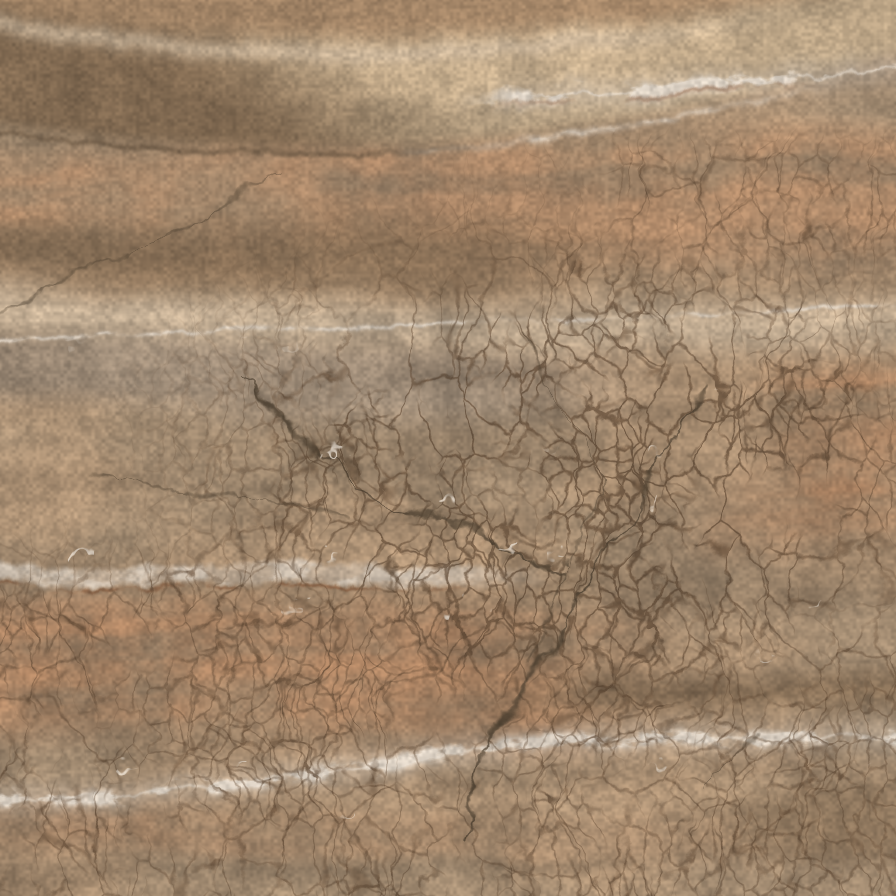
Reproduce this texture procedurally as a WebGL 2 fragment shader.

```glsl
#version 300 es
precision highp float;
uniform vec2 u_resolution;
out vec4 fragColor;

float hash(vec2 p) {
  return fract(sin(dot(p, vec2(127.1, 311.7))) * 43758.5453);
}

float noise(vec2 p) {
  vec2 i = floor(p), f = fract(p);
  f = f * f * (3. - 2. * f);
  return mix(mix(hash(i), hash(i + vec2(1, 0)), f.x),
             mix(hash(i + vec2(0, 1)), hash(i + vec2(1, 1)), f.x), f.y);
}

float fbm(vec2 p) {
  float sum = 0., amp = .5;
  for (int i = 0; i < 5; i++) {
    sum += amp * noise(p);
    p = mat2(1.6, 1.2, -1.2, 1.6) * p + 7.3;
    amp *= .5;
  }
  return sum;
}

float rise(float lo, float hi, float v) { return smoothstep(lo, hi, v); }
float fall(float lo, float hi, float v) { return 1. - smoothstep(lo, hi, v); }
float band(float v, float lo, float hi, float soft) {
  return rise(lo - soft, lo + soft, v) * fall(hi - soft, hi + soft, v);
}
float line(float d, float width) { return exp(-d * d / (width * width)); }

float segmentDist(vec2 p, vec2 a, vec2 b) {
  vec2 ab = b - a;
  return length(p - a - ab * clamp(dot(p - a, ab) / dot(ab, ab), 0., 1.));
}

// Gap between the two nearest cell centres: zero on cell borders
float cellGap(vec2 p) {
  float near = 9., next = 9.;
  for (int k = 0; k < 9; k++) {
    vec2 c = floor(p) + vec2(k % 3 - 1, k / 3 - 1);
    float d = length(c + vec2(hash(c), hash(c + 41.)) - p);
    next = min(next, max(near, d));
    near = min(near, d);
  }
  return next - near;
}

void main() {
  vec2 uv = gl_FragCoord.xy / u_resolution;
  float x = uv.x, y = uv.y;
  float t = y + .08 * (fbm(vec2(x * 2.5, y * 6.)) - .48);
  float cloud = fbm(vec2(x * 4., y * 8.) + 9.);
  float streak = fbm(vec2(x * 2., (t - .04 * x) * 42.));
  float mottle = fbm(uv * 24.);
  float jag = .012 * (fbm(uv * vec2(14, 9)) - .48) + .009 * (fbm(uv * vec2(60, 40)) - .48);

  // Sediment bands, bottom to top
  vec3 dark = vec3(.5, .41, .315), pale = vec3(.77, .69, .59);
  vec3 rust = vec3(.66, .5, .375), white = vec3(.88, .84, .79);
  vec3 col = mix(vec3(.69, .58, .465), vec3(.6, .515, .42), rise(.35, .62, cloud));
  float redden = band(t, .18, .33, .035) * fall(.55, .8, x)
    + band(t, .4, .61, .04) * rise(.74, .9, x + .25 * (cloud - .5))
    + .75 * band(t, .71, .84, .03) + .7 * band(t, .03, .09, .02) * (1. - x);
  col = mix(col, rust, min(1., redden * rise(.25, .65, (streak + cloud + mottle) / 3.)));
  col = mix(col, vec3(.6, .535, .465), .8 * band(t, .545, .63, .025) * fall(.5, .8, x));
  col = mix(col, dark, .8 * band(t, .22, .25, .02) * rise(.5, .75, x));
  col = mix(col, dark, .6 * band(t, .04, .12, .02) * rise(.65, .95, x) * rise(.3, .6, cloud));
  col = mix(col, dark, .75 * band(t, .69, .75, .025) * fall(.45, .8, x));
  col = mix(col, pale, .85 * band(t, .625, .675, .022));

  // Swept beds near the top
  float sweep = y - .828 - .23 * (x - .33) * (x - .33);
  float crest = y - .94 - .2 * (x - .4) * (x - .4) + jag;
  vec3 swept = mix(dark, vec3(.73, .64, .52), rise(.24, .52, x + 1.2 * (y - .88) + .15 * (cloud - .5)));
  swept = mix(swept, vec3(.65, .53, .41), rise(0., .035, crest));
  col = mix(col, swept, rise(-.005, .022, sweep));
  col = mix(col, pale, .75 * line(crest, .011) * fall(.6, .95, x));
  col = mix(col, dark * .85, .65 * line(sweep + jag, .004) * fall(.4, .6, x));
  col *= 1. + .25 * (streak - .48) + .2 * (cloud - .48) + .24 * (mottle - .48);

  // Pale mineral veins, flaked along their length
  float flake = rise(.36, .6, fbm(uv * vec2(28, 50) + 3.));
  float upper = y - .886 - .035 * rise(.5, 1., x) + jag * 1.5;
  float lower = y - .107 - .07 * rise(0., .75, x) + jag;
  float middle = y - .357 + jag * 1.5;
  float vein = line(upper, .002 + .007 * flake) * rise(.5, .6, x) * (.4 + .6 * flake)
    + .3 * line(upper, .018) * rise(.5, .65, x)
    + .7 * line(sweep + jag, .004) * rise(.4, .6, x) * fall(.75, .95, x) * (.4 + .6 * flake)
    + .7 * line(y - .622 - .035 * x + jag, .0025) * (.2 + .8 * flake)
    + line(lower, .002 + .006 * flake) * (.35 + .65 * flake) + .3 * line(lower, .018)
    + band(middle, -.009, .012, .005) * fall(.45, .65, x) * (.4 + .35 * flake);
  col = mix(col, white, min(vein, .95));
  float stain = line(middle + .013, .0025) * fall(.4, .6, x) + .7 * line(upper + .007, .003) * rise(.5, .65, x);
  col = mix(col, vec3(.52, .36, .25), .7 * flake * stain);

  // Web of broken hairline cracks, densest right of centre
  vec2 bent = uv + .06 * (vec2(fbm(uv * 9.), fbm(uv * 9. + 31.)) - .48)
    + .018 * (vec2(fbm(uv * 45.), fbm(uv * 45. + 31.)) - .48);
  float zone = fall(.1, .5, length((uv - vec2(.65, .45)) * vec2(.8, 1.15)));
  zone = max(zone, .6 * fall(.3, .45, y));
  zone = max(zone, .5 * band(y, .7, .84, .03) * rise(.5, .75, x));
  float web = 0.;
  for (float f = 9.; f < 40.; f *= 1.6) {
    float gap = cellGap(bent * vec2(1.25, .8) * f + f);
    web += fall(0., .0045 * f, gap) * rise(.4, .58, fbm(uv * 11. + f * 3.));
  }
  col = mix(col, vec3(.37, .28, .2), .68 * min(1., web * zone));
  col *= 1. - .1 * zone * rise(.45, .65, fbm(uv * vec2(26, 14) + 60.));

  // Main fractures as end points of segments
  vec4 fractures[11] = vec4[11](
    vec4(.26, .575, .38, .47), vec4(.38, .47, .54, .39), vec4(.54, .39, .63, .37),
    vec4(.78, .57, .66, .35), vec4(.66, .35, .56, .21), vec4(.56, .21, .515, .07),
    vec4(.595, .63, .67, .46), vec4(.67, .46, .59, .27), vec4(.11, .48, .38, .43),
    vec4(.84, .18, .78, .11), vec4(0, .655, .31, .8));
  float girth = .0015 + .008 * rise(.35, .7, fbm(uv * 30. + 70.));
  for (int i = 0; i < 11; i++) {
    float d = segmentDist(bent, fractures[i].xy, fractures[i].zw);
    float strength = i < 6 ? 1. : .55;
    float core = fall(.1, 1., d / (girth * strength));
    col = mix(col, vec3(.3, .25, .19), strength * (.65 * core + .2 * exp(-d * 90.) * flake));
  }

  // Scattered white chips
  vec2 cell = floor(uv * 17.);
  vec2 chip = fract(uv * 17.) - .5 + .4 * (vec2(noise(uv * 110.), noise(uv * 110. + 20.)) - .5);
  float chipDist = segmentDist(chip, vec2(-.25, -.1) * hash(cell + 5.), vec2(.25, .1) * hash(cell + 6.));
  col = mix(col, white, .8 * step(.88, hash(cell)) * fall(.55, .65, y) * flake * fall(.01, .06, chipDist));

  // Stone grain
  col *= 1. + .17 * (noise(uv * 260.) - .5) + .1 * (noise(uv * 130. + 40.) - .5);
  fragColor = vec4(col, 1);
}
```
